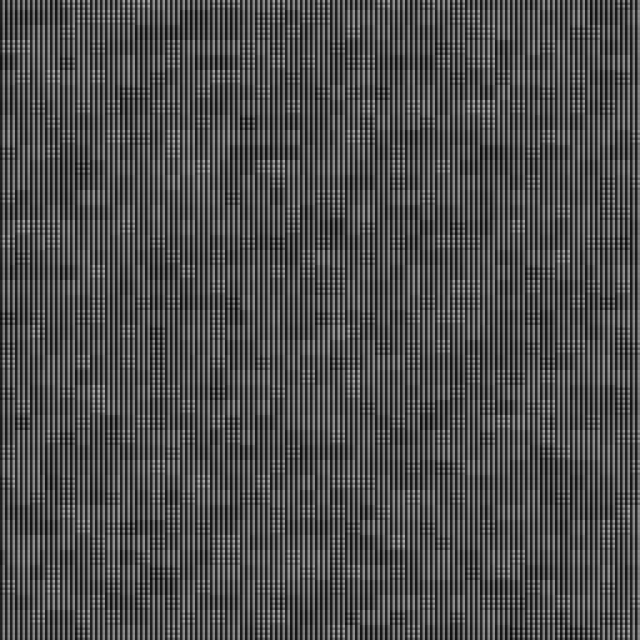
This texture is drawn by a Shadertoy shader. Its source:

```glsl
// Dark grey woven cloth: fine upright threads crossed by faint wefts, with blocky uneven patches.
#define REPEATS vec2(128.0, 128.0) // threads across and wefts down
#define THREAD_WIDTH 0.5           // lit share of each repeat
#define THREAD_TONE 0.50
#define GAP_TONE 0.115
#define THREAD_SPREAD 0.085        // tone variation on threads
#define GAP_SPREAD 0.055           // tone variation in gaps
#define WEFT_FAINT 0.035           // weft shading everywhere
#define WEFT_STRONG 0.17           // weft shading in dotted patches
#define DOTTED_SHARE 0.20          // share of patches with strong wefts
#define PATCH vec2(3.0, 3.0)       // patch size in repeats

float hash(vec2 p) {
    uvec2 q = uvec2(ivec2(p)) * uvec2(1597u, 3812u) + 7919u;
    uint n = (q.x ^ (q.y << 7)) * 2654435u;
    n = (n ^ (n >> 15)) * 739982u + q.x * 31337u;
    n = (n ^ (n >> 13)) * 277803u;
    n ^= n >> 16;
    return float(n & 65535u) / 65535.0;
}

vec2 gradient(vec2 cell) {
    float angle = 6.28318 * hash(cell + 401.0);
    return vec2(cos(angle), sin(angle));
}

// Gradient noise, about -0.7 to 0.7
float gradientNoise(vec2 p) {
    vec2 i = floor(p), f = p - i;
    vec2 u = f * f * f * (f * (f * 6.0 - 15.0) + 10.0);
    vec2 e = vec2(1.0, 0.0);
    float a = dot(gradient(i), f);
    float b = dot(gradient(i + e.xy), f - e.xy);
    float c = dot(gradient(i + e.yx), f - e.yx);
    float d = dot(gradient(i + e.xx), f - e.xx);
    return mix(mix(a, b, u.x), mix(c, d, u.x), u.y);
}

// Antialiased stripe filling the upper part of each unit
float stripe(float x, float width, float pixel) {
    float d = 0.5 * width - abs(fract(x + 0.5 * width - 0.5 + 1.0) - 0.5);
    d = 0.5 * width - abs(fract(x + 0.5 * width + 0.5) - 0.5);
    return clamp(d / pixel + 0.5, 0.0, 1.0);
}

void mainImage(out vec4 fragColor, in vec2 fragCoord) {
    vec2 p = fragCoord / iResolution.xy * REPEATS;
    vec2 pixel = REPEATS / iResolution.xy;
    vec2 id = floor(p);

    // Small patches, overlaid with wider ones of the same height
    vec2 small = floor(id / PATCH);
    vec2 wide = floor((id + vec2(hash(vec2(small.y, 91.0)) * 7.0, 0.0)) / (PATCH * vec2(2.3, 1.0)));
    float patchTone = hash(small + 17.0) + hash(wide + 233.0) - 1.0;
    float dotted = step(1.0 - DOTTED_SHARE, hash(small + 577.0));

    // Long slubs run along each thread
    float slub = gradientNoise(vec2(id.x * 0.37, p.y * 0.09));
    float tone = clamp(0.85 * patchTone + 0.6 * slub, -1.0, 1.0);

    // Threads and the wefts that darken them
    float thread = stripe(p.x, THREAD_WIDTH, pixel.x);
    float weft = stripe(p.y, 0.5, pixel.y);
    float shade = mix(WEFT_FAINT, WEFT_STRONG, dotted) * (weft - 0.5);

    float lit = THREAD_TONE + THREAD_SPREAD * tone + shade;
    float gap = GAP_TONE + GAP_SPREAD * tone + 0.3 * shade;
    fragColor = vec4(vec3(mix(gap, lit, thread)), 1.0);
}
```
